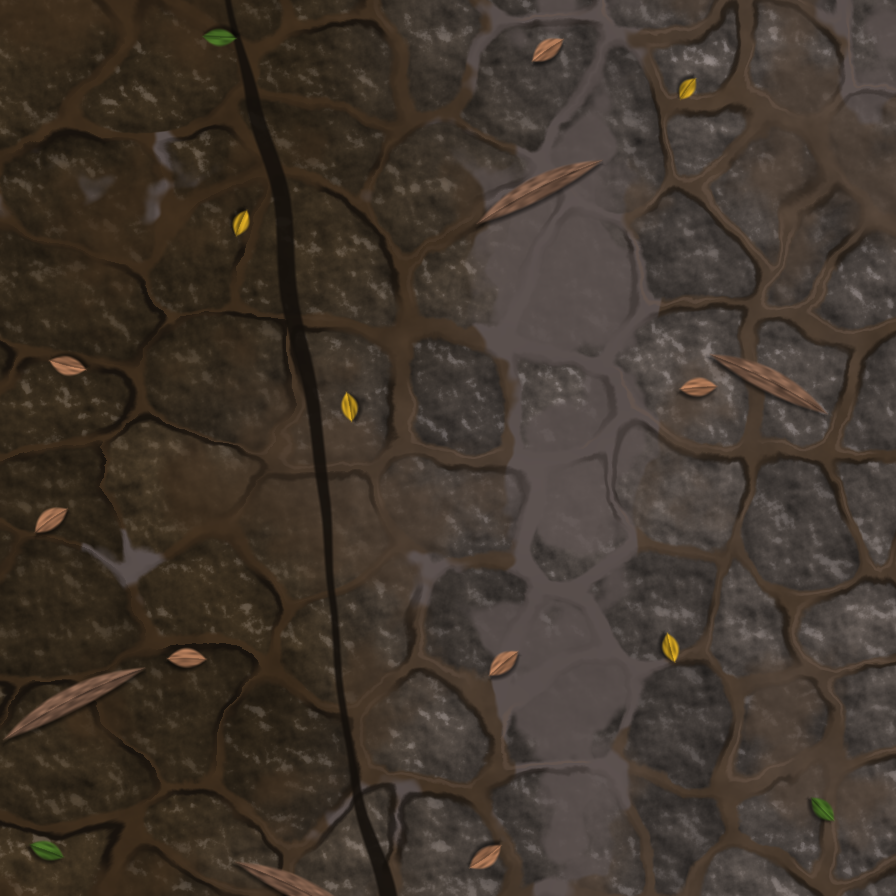
A three.js fragment shader for this texture:

```glsl
// Wet, muddy cobblestone paving: warped Voronoi stones with shadowed cracks,
// brown and dim on the left, grey and damp on the right, with puddles
// and a scatter of small leaves and long dry blades. All built from noise.
varying vec2 vUv;

const vec3 STONE_BROWN = vec3(0.205, 0.163, 0.108);
const vec3 STONE_GREY = vec3(0.285, 0.258, 0.242);
const vec3 MUD_DARK = vec3(0.235, 0.172, 0.108);
const vec3 MUD_LIGHT = vec3(0.315, 0.257, 0.212);
const vec3 PUDDLE = vec3(0.355, 0.315, 0.305);
const vec3 CRACK = vec3(0.075, 0.058, 0.042);
const vec3 RIM = vec3(0.43, 0.35, 0.30);
const vec3 LEAF_YELLOW = vec3(0.72, 0.56, 0.12);
const vec3 LEAF_GREEN = vec3(0.25, 0.38, 0.13);
const vec3 LEAF_TAN = vec3(0.62, 0.43, 0.31);
const vec3 BLADE = vec3(0.46, 0.34, 0.27);
const float STONES_UP = 8.0;
const float CORNER_ROUNDING = 0.045;
const float LEAF_GRID = 6.0;
const float LEAF_CHANCE = 0.42;
const float SOFT = 0.0022;

float hash(vec2 p) {
  vec3 q = fract(vec3(p.xyx) * 0.1031);
  q += dot(q, q.yzx + 33.33);
  return fract((q.x + q.y) * q.z);
}

vec2 hash2(vec2 p) {
  return vec2(hash(p + 17.3), hash(p + 71.9));
}

float noise(vec2 p) {
  vec2 i = floor(p), f = fract(p);
  f = f * f * (3.0 - 2.0 * f);
  return mix(mix(hash(i), hash(i + vec2(1.0, 0.0)), f.x),
             mix(hash(i + vec2(0.0, 1.0)), hash(i + 1.0), f.x), f.y);
}

float fbm(vec2 p) {
  float sum = 0.0, amp = 0.52;
  for (int i = 0; i < 5; i++) {
    sum += amp * noise(p);
    p = mat2(1.6, 1.2, -1.2, 1.6) * p + 5.7;
    amp *= 0.5;
  }
  return sum;
}

vec2 seed(vec2 cell) {
  return cell + 0.12 + 0.76 * hash2(cell);
}

// Returns the rounded edge distance; gives the cell and the offset from its seed.
float cobbles(vec2 p, out vec2 cell, out vec2 offset) {
  vec2 base = floor(p);
  float nearest = 9.0;
  for (int j = -1; j <= 1; j++) for (int i = -1; i <= 1; i++) {
    vec2 c = base + vec2(float(i), float(j));
    vec2 d = p - seed(c);
    if (dot(d, d) < nearest) { nearest = dot(d, d); cell = c; offset = d; }
  }
  float total = 0.0;
  for (int j = -2; j <= 2; j++) for (int i = -2; i <= 2; i++) {
    if (i == 0 && j == 0) continue;
    vec2 span = seed(cell + vec2(float(i), float(j))) - seed(cell);
    float d = dot(0.5 * span - offset, normalize(span));
    total += exp(-d / CORNER_ROUNDING);
  }
  return -CORNER_ROUNDING * log(total);
}

// Pointed oval lying along x; negative inside.
float leafShape(vec2 p, float halfLength, float halfWidth) {
  float t = clamp(abs(p.x) / halfLength, 0.0, 1.0);
  float side = abs(p.y) - halfWidth * (1.0 - t * t);
  return max(side, abs(p.x) - halfLength);
}

vec2 turn(vec2 p, float a) {
  return vec2(cos(a) * p.x + sin(a) * p.y, cos(a) * p.y - sin(a) * p.x);
}

vec3 addLeaf(vec3 ground, vec2 p, float len, float wide, vec3 tint) {
  float shadow = leafShape(p + vec2(0.002, 0.004), len, wide);
  ground *= 1.0 - 0.5 * smoothstep(0.004, -0.003, shadow);
  float vein = smoothstep(0.0018, 0.0, abs(p.y + 0.001));
  float mottle = 0.72 + 0.5 * noise(p * vec2(90.0, 350.0) + len * 900.0);
  vec3 leaf = tint * mottle * (1.0 - 0.2 * vein) * (p.y > 0.0 ? 1.06 : 0.92);
  return mix(ground, leaf, smoothstep(SOFT, -SOFT, leafShape(p, len, wide)));
}

void main() {
  vec2 uv = vUv;
  float grey = smoothstep(0.2, 0.72, uv.x + 0.3 * (noise(uv * 4.0) - 0.5));

  // Stones shrink to the right; noise roughens their outlines.
  vec2 p = vec2(uv.x * (6.0 + 1.6 * uv.x), uv.y * STONES_UP) + 3.0;
  p += 0.34 * (vec2(noise(p * 1.5), noise(p * 1.5 + 40.0)) - 0.5);
  p += 0.13 * (vec2(fbm(p * 5.0), fbm(p * 5.0 + 20.0)) - 0.5);
  vec2 cell, offset;
  float edge = cobbles(p, cell, offset);
  float rnd = hash(cell + 5.0);
  float gap = mix(0.025, 0.045, grey) + 0.07 * rnd * rnd;
  float stone = smoothstep(gap - 0.02, gap + 0.025, edge);

  // Surface grain and its slope towards the light.
  float grain = fbm(uv * 42.0);
  float slope = grain - fbm(uv * 42.0 + vec2(0.16, 0.22));
  float stain = fbm(uv * 9.0 + 8.0);

  // Mud, puddles and stone tops.
  vec3 color = mix(MUD_DARK, MUD_LIGHT, grey * (0.35 + 0.9 * stain));
  color *= 0.86 + 0.26 * grain;
  float column = exp(-pow((uv.x - 0.66 + 0.08 * (stain - 0.5)) / 0.1, 2.0));
  float wet = fbm(uv * 5.0 + 2.0) + 0.27 * column + 0.1 * grey * uv.y;
  float puddle = smoothstep(0.74, 0.77, wet);
  color = mix(color, PUDDLE * (0.94 + 0.1 * stain), puddle);
  vec3 top = mix(STONE_BROWN, STONE_GREY, grey) * (0.84 + 0.3 * hash(cell + 9.0));
  top *= 0.76 + 0.46 * grain + 0.9 * slope;
  top += vec3(0.13, 0.13, 0.14) * smoothstep(0.06, 0.2, slope) * (0.3 + 0.7 * rnd);
  top *= 0.9 + 0.14 * smoothstep(gap, gap + 0.2, edge);
  float silt = 0.75 * smoothstep(0.52, 0.72, stain);
  float buried = max(silt, 0.85 * smoothstep(0.82, 0.87, wet));
  color = mix(color, top, stone * (1.0 - buried));

  // Broken shadow on the upper right of each stone, pale rim on the other side.
  float side = dot(normalize(offset + 0.0001), vec2(0.6, 0.8));
  float broken = smoothstep(0.36, 0.56, noise(uv * 13.0 + 30.0));
  float line = smoothstep(0.045, 0.008, abs(edge - gap + 0.01));
  float shade = line * smoothstep(-0.45, 0.5, side) * (0.25 + 0.75 * broken);
  color = mix(color, CRACK, shade * mix(0.88, 0.6, grey) * (1.0 - 0.6 * buried));
  float rim = smoothstep(0.022, 0.004, abs(edge - gap + 0.03));
  color = mix(color, RIM, 0.4 * rim * grey * smoothstep(0.1, -0.6, side) * broken);

  // One long fissure runs down the paving.
  float fissureX = 0.425 - 0.155 * uv.y + 0.035 * (noise(vec2(uv.y * 9.0, 3.0)) - 0.5);
  float fissureWidth = 0.015 * (noise(vec2(uv.y * 6.0, 12.0)) - 0.22);
  float fissure = smoothstep(SOFT, -SOFT, abs(uv.x - fissureX) - fissureWidth);
  color = mix(color, CRACK, 0.88 * fissure);

  // Small leaves, one at most in each grid square.
  vec2 square = floor(uv * LEAF_GRID);
  vec2 center = (square + 0.25 + 0.5 * hash2(square + 3.0)) / LEAF_GRID;
  float kind = hash(square + 50.0);
  vec3 tint = kind < 0.35 ? LEAF_YELLOW : (kind < 0.6 ? LEAF_GREEN : LEAF_TAN);
  if (hash(square + 90.0) < LEAF_CHANCE) {
    vec2 q = turn(uv - center, 6.283 * hash(square + 70.0));
    q.y += 9.0 * q.x * q.x * (kind - 0.4);
    color = addLeaf(color, q, 0.014 + 0.01 * kind, 0.008 + 0.003 * kind, tint);
  }

  // Long dry blades.
  for (int i = 0; i < 4; i++) {
    float n = float(i);
    vec2 q = uv - fract(vec2(0.08 + 0.26 * n, 0.22 + 0.785 * n));
    q = turn(q, 0.47 * cos(3.1416 * n));
    q.y += 0.8 * q.x * q.x;
    color = addLeaf(color, q, 0.088 - 0.005 * n, 0.0125, BLADE);
  }
  gl_FragColor = vec4(color, 1.0);
}
```
